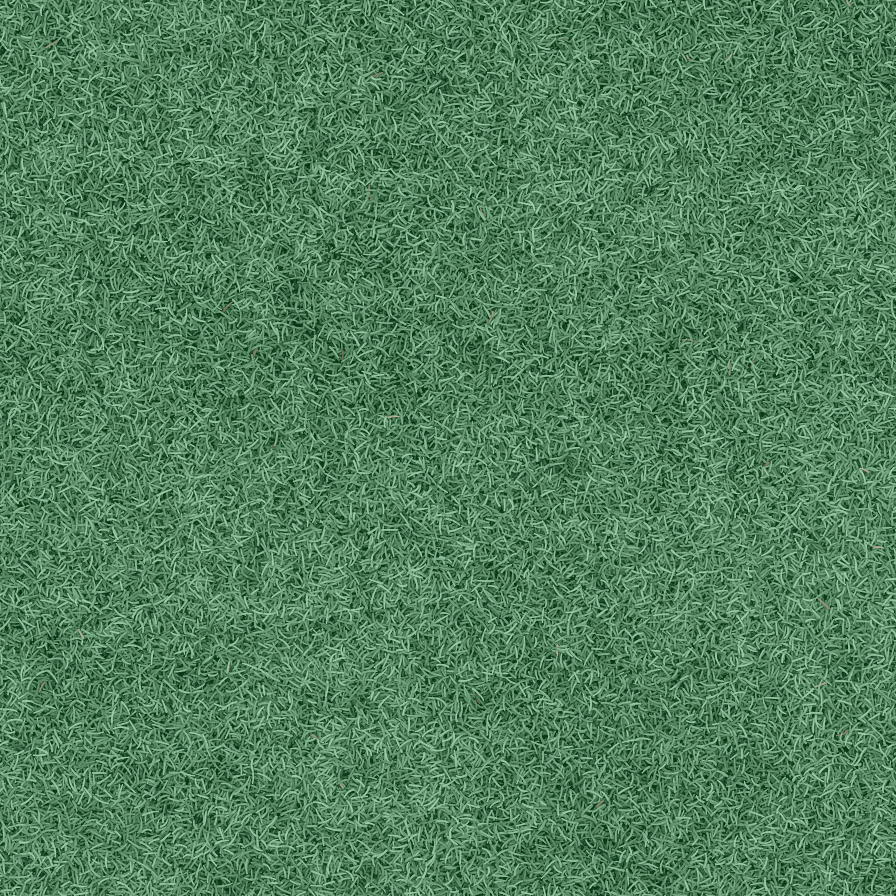
Give the GLSL for this texture, as a Shadertoy shader.

```glsl
// Short artificial turf seen from above: many thin, slightly bent green blades.
// Rotated grids of jittered blades are stacked from the dark base upwards;
// each blade shades what lies below it, and gradient noise adds soft patches.

const int LAYERS = 12;
const float CELLS = 94.0;              // blades per canvas height, per layer
const float HALF_WIDTH = 0.00128;      // blade half width at the root
const float MIN_HALF_LENGTH = 0.0042;
const float MAX_HALF_LENGTH = 0.0088;
const float MAX_BEND = 0.0018;         // sideways curl of a blade
const float SHADOW_REACH = 3.0;        // in blade half widths
const float SHADOW_STRENGTH = 0.27;
const float BASE_TONE = 0.30;          // mean tone of the lowest blades
const float TOP_TONE = 0.98;           // mean tone of the highest blades
const float TONE_SPREAD = 0.42;
const float ROOT_SHADE = 0.18;
const float CONTRAST = 1.40;
const float CONTRAST_PIVOT = 0.61;
const float MEAN_TONE = 0.60;
const float CLUMP_SCALE = 26.0;
const float CLUMP_AMOUNT = 0.14;
const float PATCH_SCALE = 3.5;
const float PATCH_AMOUNT = 0.07;
const float SPECK_CHANCE = 0.0011;
const vec3 DARK_GREEN = vec3(0.09, 0.27, 0.14);
const vec3 MID_GREEN = vec3(0.315, 0.50, 0.36);
const vec3 LIGHT_GREEN = vec3(0.51, 0.70, 0.56);
const vec3 SPECK_TINT = vec3(0.14, -0.06, -0.03);
const float TAU = 6.28319;

// Integer hash giving three values from 0 to 1.
vec3 hash3(ivec3 key) {
    uvec3 v = uvec3(key) * 1664525u + 1013904223u;
    v.x += v.y * v.z; v.y += v.z * v.x; v.z += v.x * v.y;
    v ^= v >> 16u;
    v.x += v.y * v.z; v.y += v.z * v.x; v.z += v.x * v.y;
    return vec3(v >> 8u) / 16777216.0;
}

vec2 gradientAt(ivec2 corner) {
    float angle = TAU * hash3(ivec3(corner, 777)).x;
    return vec2(cos(angle), sin(angle));
}

float gradientNoise(vec2 p) {
    ivec2 i = ivec2(floor(p));
    vec2 f = fract(p);
    vec2 s = f * f * f * (f * (f * 6.0 - 15.0) + 10.0);
    float a = dot(gradientAt(i), f);
    float b = dot(gradientAt(i + ivec2(1, 0)), f - vec2(1, 0));
    float c = dot(gradientAt(i + ivec2(0, 1)), f - vec2(0, 1));
    float d = dot(gradientAt(i + ivec2(1, 1)), f - vec2(1, 1));
    return mix(mix(a, b, s.x), mix(c, d, s.x), s.y);
}

// Distance to a curved blade's centre line, and position from root to tip.
vec2 bladeField(vec2 p, float angle, float halfLength, float bend) {
    float c = cos(angle), s = sin(angle);
    vec2 q = vec2(c * p.x + s * p.y, c * p.y - s * p.x);
    float along = clamp(q.x / halfLength, -1.0, 1.0);
    float slope = 2.0 * bend * along / halfLength;
    float across = (q.y - bend * (along * along - 0.4)) / sqrt(1.0 + slope * slope);
    float beyond = max(abs(q.x) - halfLength, 0.0);
    return vec2(length(vec2(beyond, across)), 0.5 + 0.5 * along);
}

// Paints one layer over turf, which holds tone in x and speck share in y.
vec2 paintLayer(vec2 turf, vec2 uv, int layer, float pixel) {
    float height = float(layer) / float(LAYERS - 1);
    float turn = 1.7 * float(layer) + 0.4;
    mat2 spin = mat2(cos(turn), sin(turn), -sin(turn), cos(turn));
    vec2 p = spin * uv * CELLS + 37.3 * float(layer);
    ivec2 home = ivec2(floor(p));
    for (int j = -1; j <= 1; j++)
    for (int i = -1; i <= 1; i++) {
        ivec2 cell = home + ivec2(i, j);
        vec3 place = hash3(ivec3(cell, layer));
        vec3 form = hash3(ivec3(cell, layer + 100));
        vec2 offset = (p - vec2(cell) - place.xy) / CELLS;
        float halfLength = mix(MIN_HALF_LENGTH, MAX_HALF_LENGTH, form.x);
        vec2 blade = bladeField(offset, TAU * place.z, halfLength,
                                MAX_BEND * (2.0 * form.y - 1.0));

        float shadow = 1.0 - smoothstep(0.0, SHADOW_REACH * HALF_WIDTH, blade.x);
        turf.x *= 1.0 - SHADOW_STRENGTH * shadow;

        float width = HALF_WIDTH * mix(1.0, 0.55, blade.y);
        float cover = 1.0 - smoothstep(width - 0.6 * pixel, width + 0.6 * pixel, blade.x);
        float tone = mix(BASE_TONE, TOP_TONE, height)
                   + TONE_SPREAD * (form.z - 0.5)
                   - ROOT_SHADE * (1.0 - blade.y);
        float speck = step(fract(form.z * 97.0), SPECK_CHANCE) * step(0.8, height);
        turf = mix(turf, vec2(tone, speck), cover);
    }
    return turf;
}

void mainImage(out vec4 fragColor, in vec2 fragCoord) {
    vec2 uv = fragCoord / iResolution.y;
    float pixel = 1.0 / iResolution.y;

    // Stack the blades from the base to the top.
    vec2 turf = vec2(0.1, 0.0);
    for (int layer = 0; layer < LAYERS; layer++)
        turf = paintLayer(turf, uv, layer, pixel);

    // Soft clumps and broad patches, then contrast.
    float tone = turf.x + CLUMP_AMOUNT * gradientNoise(uv * CLUMP_SCALE)
               + PATCH_AMOUNT * gradientNoise(uv * PATCH_SCALE + 4.2);
    tone = MEAN_TONE + CONTRAST * (tone - CONTRAST_PIVOT);
    tone = clamp(tone, -0.12, 1.25);

    // Dark to light greens, with a few dry brown blades.
    vec3 color = mix(DARK_GREEN, MID_GREEN, min(2.0 * tone, 1.0));
    color = mix(color, LIGHT_GREEN, max(2.0 * tone - 1.0, 0.0));
    color += SPECK_TINT * turf.y;
    fragColor = vec4(clamp(color, 0.0, 1.0), 1.0);
}
```
